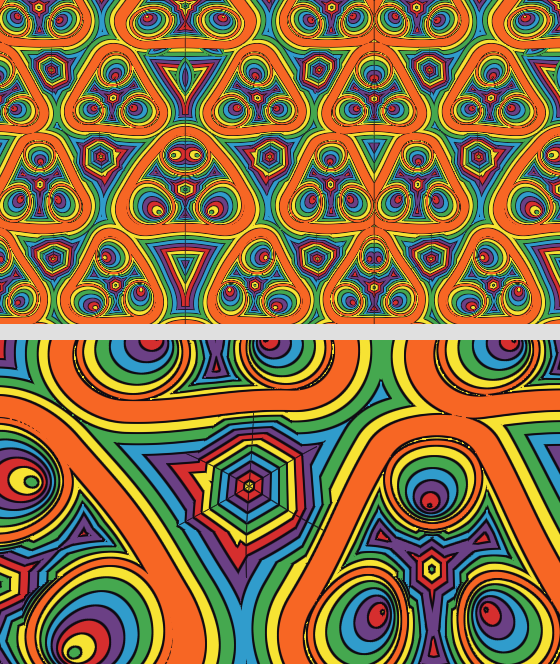
Top, the full canvas; bottom, a detail of the centre.
Give the GLSL for this pattern, as a WebGL 2 fragment shader.

```glsl
#version 300 es
precision highp float;
// Mirrored rainbow kaleidoscope: staggered orange rounded rings with three crescent lobes.
// A distance field from the orange strokes is cut into colour bands with black outlines;
// nested hexagons fill the three-armed gaps, and hashes vary each ring's interior.
uniform vec2 u_resolution;
out vec4 fragColor;

const float HALF_TILE = 0.583;
const float TAU = 6.2831853;

float hash(vec2 p) {
  return fract(sin(dot(p, vec2(127.1, 311.7))) * 4375.85);
}

float hexRadius(vec2 p) {
  p = abs(p);
  return max(p.x, p.x * 0.5 + p.y * 0.866);
}

// Signed distance to an upright rounded triangle
float roundedTriangle(vec2 p) {
  float k = sqrt(3.0), r = 0.092, corner = 0.08;
  p = vec2(abs(p.x) - r, p.y + r / k);
  if (p.x + k * p.y > 0.0) p = vec2(p.x - k * p.y, -k * p.x - p.y) * 0.5;
  p.x -= clamp(p.x, -2.0 * r, 0.0);
  return -length(p) * sign(p.y) - corner;
}

// Nested circles crowding towards one side, as a fan of crescents
float crescents(vec2 p, vec2 lean, float radius) {
  float e = 0.6, b = radius - e * dot(p, lean), m = 1.0 - e * e;
  float root = max(b * b - m * (radius * radius - dot(p, p)), 0.0);
  return (b - sqrt(root)) / m * 1.6;
}

// Inside of one ring: lobes with crescents around a scalloped three-fold heart
float ringInterior(vec2 q, float depth, vec2 id) {
  float seed = hash(id);
  float angle = mod(atan(q.x, q.y) + TAU / 6.0, TAU / 3.0) - TAU / 6.0;
  vec2 wedge = length(q) * vec2(sin(angle), cos(angle));
  vec2 lobe = wedge - vec2(0.0, 0.098);
  float radius = 0.043 + 0.011 * seed;
  float d = length(lobe);
  if (d < radius) {
    float turn = (seed - 0.5) * 3.0;
    return crescents(lobe, vec2(sin(turn), -cos(turn)), radius);
  }
  float f = min(depth - 0.028, d - radius - 0.008);
  float scallop = abs(sin(wedge.x * 70.0)) * 0.008;
  float zigzag = abs(fract(wedge.y * 16.0 + seed) - 0.5) * 0.018;
  f = f * 1.6 + smoothstep(0.0, 0.025, f) * (scallop + zigzag);
  f = max(f, min(0.05 + (0.024 - hexRadius(q)) * 1.9, f * 2.5));
  return max(f, radius - d);
}

// Pointed leaf: overlap of two discs, negative inside
float leaf(vec2 p) {
  return length(vec2(abs(p.x) + 0.06, p.y)) - 0.086;
}

// Band field: negative on orange, growing away from it; y of the result is a spoke mask
vec2 bandField(vec2 p, float aa) {
  float nearest = 10.0, size = 1.0, hexagon = 10.0;
  vec2 local = vec2(0.0), id = vec2(0.0), star = vec2(0.0);
  for (int j = -1; j <= 4; j++) {
    bool odd = (j & 1) == 1;
    float rowY = 0.02 + 0.287 * float(j);
    for (int k = 0; k < 2; k++) {
      float x = odd ? mix(0.22, HALF_TILE, float(k)) : 0.45 * float(k);
      bool broad = !odd && k == 0;
      vec2 q = vec2(p.x - x, rowY - p.y) / (broad ? vec2(1.26, 0.98) : vec2(0.93));
      float s = broad ? 1.08 : 0.93;
      float d = roundedTriangle(q) * s;
      if (d < nearest) {
        nearest = d;
        size = s;
        local = q;
        id = vec2(j, k);
      }
    }
    vec2 c = p - vec2(odd ? 0.41 : 0.262, rowY - 0.085);
    if (hexRadius(c) < hexagon) {
      hexagon = hexRadius(c);
      star = c;
    }
  }
  if (nearest < 0.0) {
    float inside = ringInterior(local, -nearest / size, id) * size;
    return vec2(max(inside, nearest), 0.0);
  }
  // Outside: bands tighten with depth and turn jagged in the wide gaps
  float wide = smoothstep(0.08, 0.13, nearest);
  float jag = abs(fract(p.x * 15.0) - 0.5);
  float f = nearest + 2.0 * nearest * nearest + wide * 0.03 * jag;
  f = max(f, min(0.085 + (0.036 - hexagon) * 1.7, nearest * 2.2));
  // Three petals on the first mirror axis
  vec2 slant = mat2(0.5, 0.866, -0.866, 0.5) * (p - vec2(0.068, 0.142));
  float petal = min(leaf(p - vec2(0.0, 0.235)), leaf(slant));
  if (petal < 0.0) f = 0.0135 - petal * 1.5;
  // Six thin spokes through the hexagon corners
  float turn = mod(atan(star.x, star.y) + TAU / 12.0, TAU / 6.0) - TAU / 12.0;
  float spoke = abs(sin(turn)) * length(star);
  float mask = 1.0 - smoothstep(0.0006 - aa * 0.5, 0.0006 + aa * 0.5, spoke);
  return vec2(f, mask * step(hexagon, 0.07));
}

vec3 bandColour(float band) {
  if (band < 0.0) return vec3(0.97, 0.40, 0.14);
  float i = mod(band, 5.0);
  if (i < 0.5) return vec3(0.97, 0.89, 0.20);
  if (i < 1.5) return vec3(0.27, 0.66, 0.31);
  if (i < 2.5) return vec3(0.19, 0.61, 0.80);
  if (i < 3.5) return vec3(0.42, 0.25, 0.52);
  return vec3(0.84, 0.18, 0.18);
}

void main() {
  float aa = 1.0 / u_resolution.y;
  vec2 p = gl_FragCoord.xy * aa;
  p.y = 1.0 - p.y;
  // Mirror fold across the width, one and a half tiles wide
  p.x = abs(mod(p.x - 0.572 + HALF_TILE, 2.0 * HALF_TILE) - HALF_TILE);
  float seam = min(p.x, HALF_TILE - p.x);
  // Uneven rows and a gentle wave that vanishes on the mirror axes
  vec2 wave = vec2(sin(p.x * TAU / HALF_TILE * 2.0) * cos(p.y * 17.0),
                   cos(p.x * TAU / HALF_TILE * 2.0) * sin(p.y * 19.0));
  p.y += 0.024 * exp(-pow((p.y - 0.49) / 0.15, 2.0));
  p += 0.007 * wave;

  vec2 field = bandField(p, aa);
  float band = field.x / 0.0138 * (1.0 + 0.35 * exp(-max(field.x, 0.0) / 0.012));
  float toEdge = abs(band - max(0.0, floor(band + 0.5)));
  // The slope limit keeps outlines thin where bands crowd together
  float edge = toEdge / clamp(fwidth(band), 0.0001, 0.45) * aa;
  float ink = 1.0 - smoothstep(0.0010 - aa * 0.6, 0.0010 + aa * 0.6, edge);

  // Fine seams along both mirror axes
  ink = max(ink, 0.6 * (1.0 - smoothstep(0.0, 0.0006 + aa, seam)));
  ink = max(ink, 0.8 * field.y);
  fragColor = vec4(mix(bandColour(floor(band)), vec3(0.06, 0.04, 0.07), ink), 1.0);
}
```
